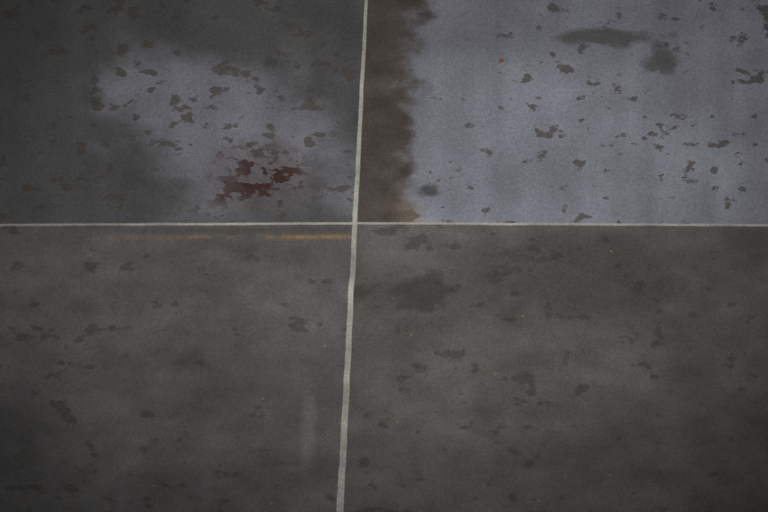
This texture is drawn by a Shadertoy shader. Its source:

```glsl
// Four worn stone floor tiles seen at a low angle, split by one leaning and one level grout joint.
// Layered value noise makes the mottling, pits and ragged stains; tile sides are chosen by
// signed distance to the joints, and a soft vignette darkens the corners.

const float ASPECT = 1.5;
const vec3 BLUE_STONE = vec3(0.435, 0.435, 0.465);
const vec3 WARM_STONE = vec3(0.318, 0.308, 0.298);
const vec3 DARK_DIRT  = vec3(0.200, 0.190, 0.180);
const vec3 BROWN_DIRT = vec3(0.255, 0.232, 0.212);
const vec3 RUST       = vec3(0.215, 0.155, 0.140);
const vec3 OCHRE      = vec3(0.490, 0.390, 0.275);
const vec3 PALE_SCUFF = vec3(0.450, 0.445, 0.435);
const vec3 GROUT      = vec3(0.600, 0.590, 0.555);

float hash(vec2 p) {
    vec3 q = fract(vec3(p.xyx) * 0.1031);
    q += dot(q, q.yzx + 33.33);
    return fract((q.x + q.y) * q.z);
}

float noise(vec2 p) {
    vec2 cell = floor(p), f = fract(p);
    f = f * f * (3.0 - 2.0 * f);
    return mix(mix(hash(cell), hash(cell + vec2(1, 0)), f.x),
               mix(hash(cell + vec2(0, 1)), hash(cell + vec2(1, 1)), f.x), f.y);
}

float fbm(vec2 p) {
    float sum = 0.0, amp = 0.5;
    for (int i = 0; i < 5; i++) {
        sum += amp * noise(p);
        p = mat2(1.6, 1.2, -1.2, 1.6) * p + 17.3;
        amp *= 0.5;
    }
    return sum / 0.97;
}

// Soft ellipse whose rim is broken up by a noise value
float stain(vec2 p, vec2 centre, vec2 radius, float rough) {
    float d = length((p - centre) / radius);
    return smoothstep(0.0, 0.7, 1.0 - d + (rough - 0.5) * 2.2);
}

// Small pits where fine noise, raised by local density, passes a threshold
float pits(vec2 p, float density) {
    return smoothstep(0.62, 0.74, fbm(p) + density);
}

// Antialiased band around a signed distance
float band(float d, float halfWidth, float blur) {
    return 1.0 - smoothstep(halfWidth - blur, halfWidth + blur, abs(d));
}

vec3 upperTiles(vec2 p, float side, float right, float cloud, float rough) {
    vec2 floorP = p * vec2(1.0, 1.5);
    vec3 leftStone = mix(vec3(0.295, 0.29, 0.29), BLUE_STONE * 0.94,
                         stain(p, vec2(0.44, 0.73), vec2(0.34, 0.26), cloud) * 0.8);
    vec3 col = mix(leftStone, BLUE_STONE, right);
    col *= 0.8 + 0.4 * cloud;

    // Faint upright wipe marks and scattered pits
    col *= 0.95 + 0.1 * noise(p * vec2(34.0, 5.0));
    float density = (cloud - 0.5) * 0.35 - 0.04 + 0.04 * (1.0 - right);
    col = mix(col, BROWN_DIRT, 0.65 * pits(floorP * 38.0, density));

    // Brown strip along the right side of the upright joint
    float edge = side + (rough - 0.5) * 0.09;
    float strip = right * (1.0 - smoothstep(0.075, 0.125, edge));
    col = mix(col, BROWN_DIRT * (0.75 + 0.5 * rough), strip * 0.9);
    float fringe = right * band(side - 0.10, 0.025, 0.025) * smoothstep(0.4, 0.65, cloud);
    col = mix(col, vec3(0.40, 0.355, 0.30), fringe * 0.55);

    // Rust speckles, then the dark damp mark
    float rustArea = stain(p, vec2(0.51, 0.645), vec2(0.15, 0.085), cloud);
    col = mix(col, RUST, (1.0 - right) * rustArea * (0.25 + 0.7 * pits(floorP * 42.0, 0.11)));
    float damp = max(stain(p, vec2(1.18, 0.928), vec2(0.11, 0.020), rough),
                     stain(p, vec2(1.30, 0.895), vec2(0.055, 0.038), rough));
    col = mix(col, vec3(0.29, 0.29, 0.285), damp * 0.85);
    float chip = stain(p, vec2(0.84, 0.628), vec2(0.035, 0.018), rough);
    col = mix(col, DARK_DIRT, chip * right * 0.65);
    return mix(col, vec3(0.43, 0.22, 0.18), stain(p, vec2(0.979, 0.882), vec2(0.007), rough) * 0.8);
}

vec3 lowerTiles(vec2 p, float side, float right, float drop, float cloud, float rough) {
    vec3 col = mix(WARM_STONE * vec3(1.03, 1.04, 1.06), WARM_STONE, right);
    col *= 0.68 + 0.38 * cloud + 0.26 * rough;

    // Dark smears on the right tile
    float smear = max(stain(p, vec2(0.82, 0.435), vec2(0.18, 0.045), rough),
                      0.65 * stain(p, vec2(1.14, 0.46), vec2(0.25, 0.09), cloud));
    col = mix(col, DARK_DIRT, smear * right * 0.6);
    col = mix(col, DARK_DIRT, 0.4 * pits(p * vec2(28.0, 42.0), (cloud - 0.5) * 0.3 - 0.05));

    // Ochre wear below the level joint and a pale upright scuff
    float reach = smoothstep(0.12, 0.46, p.x) * (1.0 - right);
    float wear = band(drop - 0.026, 0.004, 0.004) * smoothstep(0.36, 0.62, rough);
    col = mix(col, OCHRE, wear * reach * 0.8);
    col = mix(col, BROWN_DIRT, band(drop - 0.012, 0.006, 0.008) * reach * 0.5);
    float scuff = stain(p, vec2(0.60 + 0.06 * (p.y - 0.15), 0.15), vec2(0.023, 0.13), cloud);
    col = mix(col, PALE_SCUFF, scuff * (1.0 - right) * 0.38);

    // Sparse bright flecks
    vec2 grid = p * 24.0, cell = floor(grid);
    vec2 offset = vec2(hash(cell + 3.1), hash(cell + 8.7)) * 0.6 + 0.2;
    float fleck = 1.0 - smoothstep(0.03, 0.085, length(fract(grid) - offset));
    return mix(col, OCHRE, fleck * step(0.965, hash(cell + 41.0)) * 0.75);
}

void mainImage(out vec4 fragColor, in vec2 fragCoord) {
    vec2 uv = fragCoord / iResolution.xy;
    vec2 p = uv * vec2(ASPECT, 1.0);
    float pixel = 1.0 / iResolution.y;
    float cloud = fbm(p * vec2(5.0, 7.5) + 4.0);
    float rough = fbm(p * vec2(19.0, 30.0) + 11.0);

    // Signed distances to the joints
    float side = p.x - (0.664 + 0.0515 * p.y);
    float rise = p.y - (0.564 - 0.005 * abs(p.x - 0.7));
    float right = smoothstep(-pixel, pixel, side);
    vec3 col = mix(lowerTiles(p, side, right, -rise, cloud, rough),
                   upperTiles(p, side, right, cloud, rough), smoothstep(-pixel, pixel, rise));

    // Grout, wider toward the viewer and slightly worn
    float wobble = (rough - 0.5) * 0.003;
    float upright = band(side + wobble, mix(0.0070, 0.0032, p.y), pixel);
    float level = band(rise + wobble * 0.5, 0.0024, pixel);
    col = mix(col, GROUT * (0.78 + 0.4 * rough), max(upright * 0.88, level * 0.82));

    // Fine grain and corner falloff
    col *= 0.94 + 0.12 * noise(p * 330.0);
    vec2 v = (uv - vec2(0.53, 0.58)) * vec2(1.25, 1.15);
    col *= 1.08 - 0.72 * dot(v, v);
    fragColor = vec4(col, 1.0);
}
```
